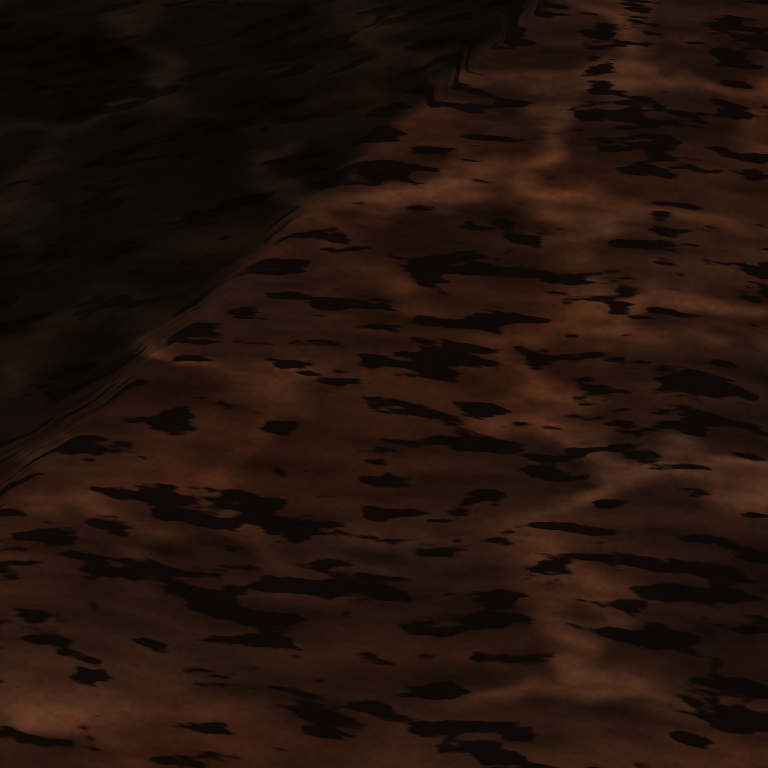
A Shadertoy shader for this texture:

```glsl
const vec3 FLECK = vec3(0.042, 0.021, 0.015);
const vec3 GROUND = vec3(0.145, 0.076, 0.047);
const vec3 VEIN = vec3(0.37, 0.215, 0.135);
const vec3 SHADOW_TINT = vec3(0.37, 0.42, 0.42);

float hash(vec2 p) {
    return fract(sin(dot(p, vec2(127.1, 311.7))) * 43758.5453);
}

vec2 hash2(vec2 p) {
    return vec2(hash(p), hash(p + 17.3));
}

float noise(vec2 p) {
    vec2 i = floor(p), f = fract(p);
    f = f * f * (3.0 - 2.0 * f);
    return mix(mix(hash(i), hash(i + vec2(1, 0)), f.x),
               mix(hash(i + vec2(0, 1)), hash(i + vec2(1, 1)), f.x), f.y);
}

float fbm(vec2 p, int octaves) {
    float sum = 0.0, weight = 0.5, total = 0.0;
    for (int i = 0; i < octaves; i++) {
        sum += weight * noise(p);
        total += weight;
        weight *= 0.5;
        p = mat2(1.9, 0.25, -0.25, 1.9) * p + 7.7;
    }
    return sum / total;
}

// Gap between the two nearest cell centres, zero on cell borders
float cellBorder(vec2 p) {
    vec2 cell = floor(p);
    float nearest = 9.0, second = 9.0;
    for (int y = -2; y <= 2; y++)
    for (int x = -2; x <= 2; x++) {
        vec2 c = cell + vec2(x, y);
        float d = length(c + 0.1 + 0.8 * hash2(c) - p);
        second = min(second, max(nearest, d));
        nearest = min(nearest, d);
    }
    return second - nearest;
}

// Soft broken network of light bands
float veins(vec2 p) {
    vec2 wobble = vec2(fbm(p * vec2(9.0, 14.0), 3), fbm(p * vec2(8.0, 16.0) + 31.0, 3)) - 0.5;
    vec2 q = p * vec2(2.7, 4.2) + wobble * vec2(0.5, 0.6) + vec2(3.2, 5.6);
    float band = 1.0 - smoothstep(0.0, 0.32, cellBorder(q));
    return band * smoothstep(0.22, 0.68, fbm(p * vec2(5.0, 7.0) + 4.0, 2));
}

// Flat streak coordinates, sheared and gently waved
vec2 streakSpace(vec2 p, float slope) {
    float wave = 0.035 * noise(p * vec2(5.0, 6.0) + 2.0);
    return vec2(p.x, p.y - slope * p.x + wave);
}

// 1 inside the shadow; its edge softens toward the left
float shadowMask(vec2 uv) {
    float ripple = 0.022 * (fbm(uv * vec2(14.0, 22.0), 3) - 0.5);
    float side = (uv.y - 0.375 - 0.9 * uv.x) * 0.743 + ripple;
    float blur = mix(0.03, 0.014, smoothstep(0.0, 0.45, uv.x));
    return smoothstep(-blur, blur, side);
}

void mainImage(out vec4 fragColor, in vec2 fragCoord) {
    vec2 uv = fragCoord / iResolution.y;
    float shadow = shadowMask(uv);

    // Features shrink toward the top
    vec2 p = (uv - vec2(0.5, 0.0)) * (0.82 + 0.4 * uv.y);
    vec2 s = streakSpace(p, mix(-0.1, 0.32, shadow));

    float vein = veins(p);
    float streaks = fbm(s * vec2(11.0, 46.0) + 9.0, 4);
    float patches = fbm(p * vec2(4.0, 8.0) + 21.0, 3);

    // Ground with soft streaks, then light veins
    float tone = 1.0 + 0.9 * (streaks - 0.5) + 0.7 * (patches - 0.5);
    vec3 color = GROUND * tone;
    float light = vein * (0.62 + 0.9 * (streaks - 0.5));
    light += 0.22 * smoothstep(0.52, 0.75, patches);
    color = mix(color, VEIN, clamp(light, 0.0, 1.0));

    // Drift between reddish and golden brown
    float hue = noise(p * vec2(5.0, 8.0) + 40.0) - 0.5;
    color *= 1.0 + hue * vec3(0.08, -0.08, -0.3);

    // Ragged dark flecks, sparser on the veins
    float grain = fbm(s * vec2(15.0, 52.0), 4);
    float cut = 0.555 + 0.13 * vein;
    float fleck = smoothstep(cut, cut + 0.085, grain);
    color = mix(color, FLECK, fleck * mix(0.92, 0.6, shadow));

    // Cast shadow, deepest in its middle
    float depth = mix(0.8, 1.15, noise(uv * 4.0 + 6.0));
    color *= mix(vec3(1.0), SHADOW_TINT * depth, shadow);

    // Fine surface grain
    color *= 0.93 + 0.14 * noise(uv * vec2(150.0, 210.0));
    fragColor = vec4(color, 1.0);
}
```
